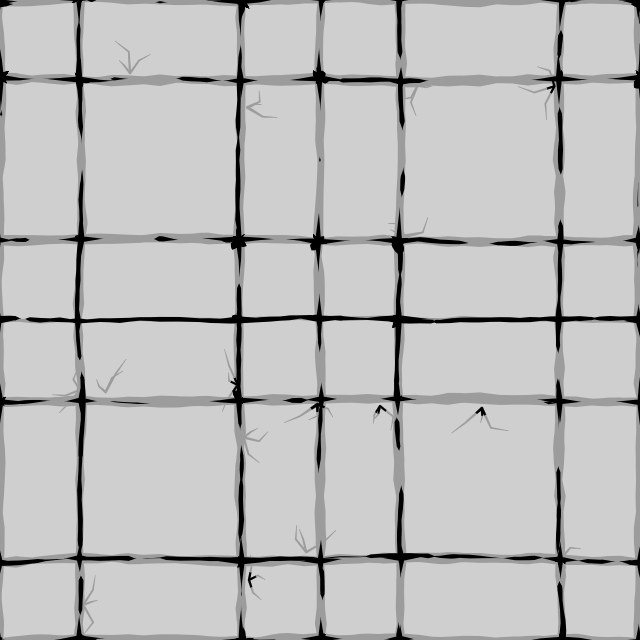
This texture is drawn by a WebGL 2 fragment shader. Its source:

```glsl
#version 300 es
precision highp float;
// Worn stone tiles: uneven grey joints, broken black ink, spiky crossings and small cracks.
uniform vec2 u_resolution;
out vec4 outColor;

const vec3 STONE = vec3(0.81);
const vec3 GROUT = vec3(0.61);
const vec3 INK = vec3(0.0);
const float GRID = 8.0;            // joints lie on eighths, skipping 2 and 6
const float GROUT_HALF = 0.0072;
const float INK_HALF = 0.0034;
const float DRIFT = 0.009;         // sideways wander of a joint
const float STAR_SIZE = 0.009;     // blot at a crossing
const int CRACKS = 16;
const int ARMS = 3;
const float TAU = 6.2831853;

// Share of ink along each joint, by grid index
const float COLUMN_WEAR[8] = float[8](0.1, 0.78, 0.0, 0.6, 0.22, 0.74, 0.0, 0.5);
const float ROW_WEAR[8] = float[8](0.35, 0.76, 0.0, 0.32, 0.9, 0.3, 0.0, 0.36);

float hash(vec2 p) {
  return fract(sin(dot(p, vec2(127.1, 311.7))) * 43758.547);
}

// Straight-edged noise along t, wrapping after n cells
float noise(float t, float n, float seed) {
  float x = t * n, i = floor(x);
  return mix(hash(vec2(mod(i, n), seed)), hash(vec2(mod(i + 1.0, n), seed)), x - i);
}

float fill(float d, float px) {
  return clamp(0.5 - d / px, 0.0, 1.0);
}

// Nearest joint index, moving off the skipped ones
float jointIndex(float c) {
  float i = floor(c * GRID + 0.5);
  if (mod(i, 4.0) == 2.0) i += c * GRID > i ? 1.0 : -1.0;
  return i;
}

// Signed distance across a joint that wanders along its length
float across(float c, float along, float index, float seed) {
  float wander = noise(along, 8.0, seed) * 0.7 + noise(along, 32.0, seed + 0.5) * 0.3;
  return c - index / GRID - DRIFT * (wander - 0.5);
}

// Distances to grout (x) and ink (y) of one joint
vec2 joint(float d, float along, float toCrossing, float wear, float seed, float size) {
  float side = (noise(along, 8.0, seed + 3.0) - 0.5) * 0.009;
  float thin = wear > 0.85 ? 0.4 : 1.0;
  float grout = GROUT_HALF * thin * (0.7 + 0.6 * noise(along, 40.0, seed + 5.0));
  float stroke = noise(along, 28.0, seed + 7.0) + wear - 1.0;
  float inkWidth = INK_HALF * clamp(stroke * 6.0, -1.0, 1.0);
  inkWidth *= 0.75 + 0.45 * noise(along, 64.0, seed + 9.0);
  float reach = mix(0.022, 0.055, size);
  float spike = INK_HALF * 1.4 * (1.0 - abs(toCrossing) / reach);
  return vec2(abs(d) - grout, min(abs(d - side) - inkWidth, abs(d) - spike));
}

// Segment whose half width shrinks from wa to wb
float taper(vec2 p, vec2 a, vec2 b, float wa, float wb) {
  vec2 ab = b - a;
  float h = clamp(dot(p - a, ab) / dot(ab, ab), 0.0, 1.0);
  return length(p - a - ab * h) - mix(wa, wb, h);
}

// Bent arms spreading from points beside the joints
vec2 cracks(vec2 uv) {
  vec2 best = vec2(1.0);
  for (int k = 0; k < CRACKS; k++) {
    float s = float(k) + 20.0;
    float line = (1.0 + 2.0 * floor(4.0 * hash(vec2(s, 1.0)))) / GRID;
    float offset = (hash(vec2(s, 2.0)) - 0.5) * 0.03;
    vec2 anchor = vec2(line + offset, hash(vec2(s, 3.0)));
    bool upright = k % 2 == 0;
    if (!upright) anchor = anchor.yx;
    vec2 p = fract(uv - anchor + 0.5) - 0.5;
    float heading = (upright ? 0.0 : TAU * 0.25) + (offset < 0.0 ? TAU * 0.5 : 0.0);
    float root = mix(0.0018, 0.0042, pow(hash(vec2(s, 4.0)), 3.0));
    float d = 1.0;
    for (int j = 0; j < ARMS; j++) {
      float f = float(j);
      float angle = heading + (f - 1.0) * 0.9 + hash(vec2(s, f + 5.0)) - 0.5;
      float bend = angle + (hash(vec2(s, f + 8.0)) - 0.5) * 2.4;
      float reach = mix(0.012, 0.034, hash(vec2(s, f + 11.0)));
      vec2 elbow = reach * vec2(cos(angle), sin(angle));
      vec2 tip = elbow + reach * 0.8 * vec2(cos(bend), sin(bend));
      d = min(d, taper(p, vec2(0.0), elbow, root, 0.0014));
      d = min(d, taper(p, elbow, tip, 0.0014, 0.0005));
    }
    float inked = k % 3 == 0 ? max(d, length(p) - 0.012) : 1.0;
    best = min(best, vec2(d, inked));
  }
  return best;
}

void main() {
  vec2 uv = gl_FragCoord.xy / u_resolution;
  float px = 1.0 / min(u_resolution.x, u_resolution.y);

  // Nearest column and row
  vec2 index = vec2(jointIndex(uv.x), jointIndex(uv.y));
  vec2 id = mod(index, GRID);
  vec2 seed = id + vec2(40.0, 70.0);
  vec2 d = vec2(across(uv.x, uv.y, index.x, seed.x), across(uv.y, uv.x, index.y, seed.y));
  float size = pow(hash(id + 13.0), 2.0);

  vec2 column = joint(d.x, uv.y, d.y, COLUMN_WEAR[int(id.x)], seed.x, size);
  vec2 row = joint(d.y, uv.x, d.x, ROW_WEAR[int(id.y)], seed.y, size);
  vec2 shape = min(min(column, row), cracks(uv));

  // Jagged blot at the crossing
  float jag = noise(atan(d.y, d.x) / TAU + 0.5, 13.0, id.x * GRID + id.y + 90.0);
  float blot = length(d) - STAR_SIZE * (0.5 + size) * (0.4 + 1.3 * jag * jag);
  shape.y = min(shape.y, blot);

  vec3 color = mix(STONE, GROUT, fill(shape.x, px));
  color = mix(color, INK, fill(shape.y, px));
  outColor = vec4(color, 1.0);
}
```
